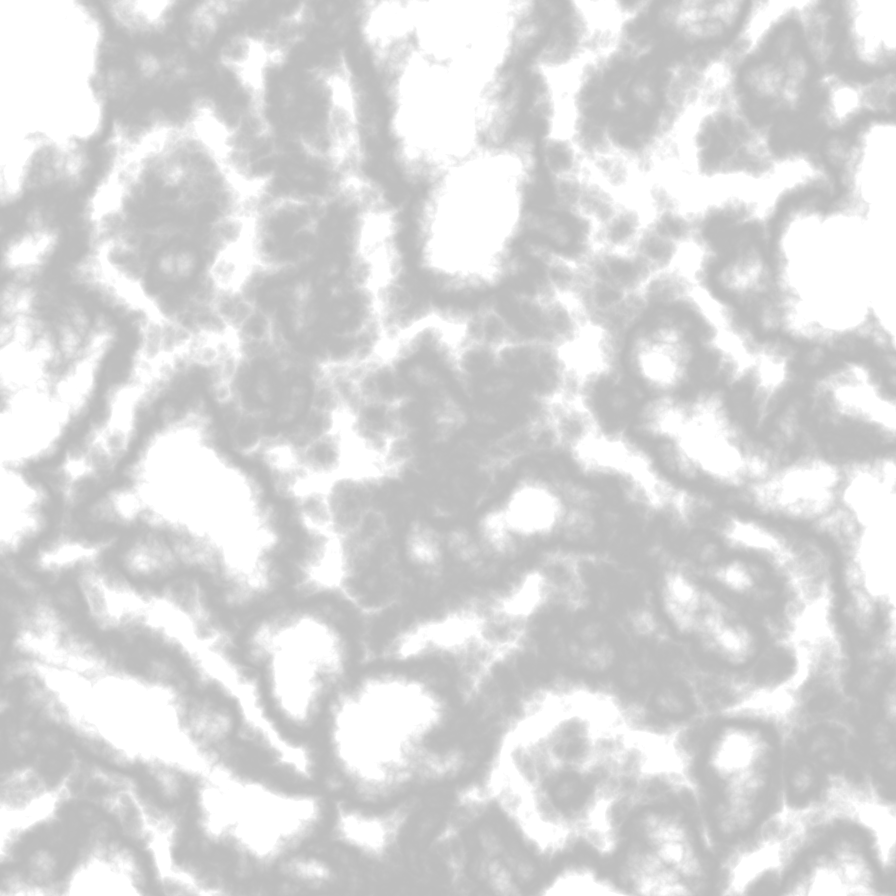
Reproduce this texture procedurally as a Shadertoy shader.

```glsl
// Random unit gradient for a lattice point
vec2 latticeGradient(vec2 cell) {
    vec3 p = fract(cell.xyx * vec3(0.1031, 0.1030, 0.0973));
    p += dot(p, p.yzx + 33.33);
    float angle = 6.28318 * fract((p.x + p.y) * p.z);
    return vec2(cos(angle), sin(angle));
}

float gradientNoise(vec2 p) {
    vec2 cell = floor(p);
    vec2 f = p - cell;
    vec2 blend = f * f * f * (f * (f * 6.0 - 15.0) + 10.0);
    vec2 e = vec2(0.0, 1.0);
    float a = dot(latticeGradient(cell), f);
    float b = dot(latticeGradient(cell + e.yx), f - e.yx);
    float c = dot(latticeGradient(cell + e.xy), f - e.xy);
    float d = dot(latticeGradient(cell + e.yy), f - e.yy);
    return mix(mix(a, b, blend.x), mix(c, d, blend.x), blend.y);
}

// Folded octaves: rounded hills separated by sharp, branching creases
float turbulence(vec2 p) {
    float sum = 0.0;
    float amplitude = 1.0;
    for (int octave = 0; octave < 7; octave++) {
        sum += amplitude * abs(gradientNoise(p));
        p = mat2(1.6, 1.2, -1.2, 1.6) * p + vec2(17.3, 9.7);
        amplitude *= 0.5;
    }
    return sum;
}

void mainImage(out vec4 fragColor, in vec2 fragCoord) {
    vec2 uv = fragCoord / iResolution.y;
    float height = turbulence(uv * 4.0 + vec2(23.4, 41.7));

    // Grey at middle heights, white both on the hills and along the creases
    float offset = height - 0.34;
    float shade = min(0.75 + 7.0 * offset * offset, 1.0);
    fragColor = vec4(vec3(shade), 1.0);
}
```
